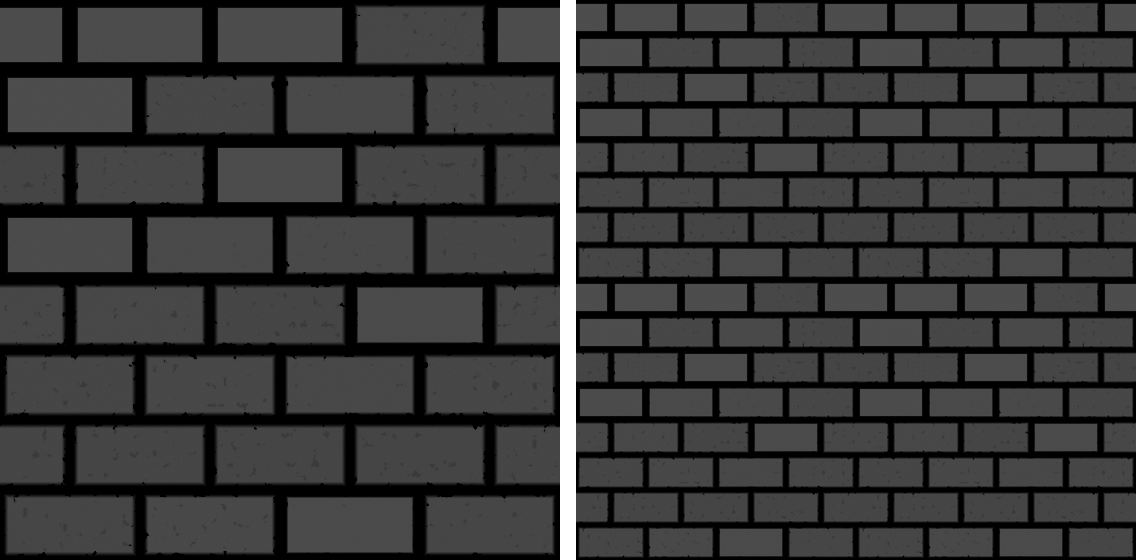
Left: one tile. Right: repeated 2 by 2.
Write a WebGL 2 fragment shader that draws this texture.

```glsl
#version 300 es
precision highp float;

uniform vec2 u_resolution;
out vec4 outColor;

#define BRICKS vec2(4.0, 8.0)  // repeats across and down
#define JOINT 0.0078           // half joint width around a worn brick
#define CLEAN_INSET 0.0052     // extra joint around a clean brick
#define BEVEL vec2(0.002, 0.008) // soft rim width, clean to worn
#define FLAKE_SCALE 56.0       // noise cells across the canvas
#define GRAIN_SCALE 224.0
#define FLAKE_LEVEL 0.43       // lower gives more flakes
#define CHIP_DEPTH 0.033       // bite of the broken edges
#define WEAR_DRIFT 0.28        // how far wear varies between courses

const float TAU = 6.2831853;
const vec3 MORTAR = vec3(0.0);
const vec3 CLEAN_BRICK = vec3(0.300);
const vec3 WORN_BRICK = vec3(0.274);
const vec3 FLAKE = vec3(0.222);

float hash(vec2 cell) {
  uvec2 q = uvec2(ivec2(cell)) * uvec2(1597334673u, 3812015801u);
  uint n = (q.x ^ q.y) * 1597334673u;
  n = (n ^ (n >> 15)) * 2246822519u;
  n ^= n >> 13;
  return float(n >> 8) / 16777216.0;
}

float cornerSlope(vec2 cell, vec2 offset, float period) {
  float angle = TAU * hash(mod(cell, period) + 17.0);
  return dot(vec2(cos(angle), sin(angle)), offset);
}

// Gradient noise that wraps after a whole number of cells
float gradientNoise(vec2 uv, float period) {
  vec2 p = uv * period;
  vec2 i = floor(p), f = fract(p);
  vec2 s = f * f * f * (f * (f * 6.0 - 15.0) + 10.0);
  vec2 e = vec2(1.0, 0.0);
  float low = mix(cornerSlope(i, f, period),
                  cornerSlope(i + e.xy, f - e.xy, period), s.x);
  float high = mix(cornerSlope(i + e.yx, f - e.yx, period),
                   cornerSlope(i + e.xx, f - e.xx, period), s.x);
  return mix(low, high, s.y);
}

void main() {
  vec2 uv = gl_FragCoord.xy / u_resolution;
  float px = 1.0 / min(u_resolution.x, u_resolution.y);

  // Running bond: every second course moves by half a brick
  vec2 grid = uv * BRICKS;
  float course = floor(grid.y);
  grid.x += 0.5 * mod(course, 2.0);
  vec2 brick = mod(floor(grid), BRICKS);
  vec2 fromCenter = abs(fract(grid) - 0.5);
  vec2 toEdge = (0.5 - fromCenter) / BRICKS;
  float inside = min(toEdge.x, toEdge.y) - JOINT;

  // Each brick has its own wear, heavier in the lower middle courses
  float drift = WEAR_DRIFT * cos(TAU * (course - 2.5) / BRICKS.y);
  float wear = smoothstep(0.2, 0.8, hash(brick + 5.0) + drift);
  float tone = hash(brick + 71.0) - 0.5;

  // Jagged field shared by surface flakes and edge chips
  float ragged = gradientNoise(uv, FLAKE_SCALE)
               + 0.35 * gradientNoise(uv + 0.37, FLAKE_SCALE * 3.0);
  float soft = max(fwidth(ragged), 0.01);
  float grain = gradientNoise(uv, GRAIN_SCALE);

  // Brick face with grain, pits and flakes
  vec3 face = mix(CLEAN_BRICK, WORN_BRICK, wear) + 0.012 * tone;
  face += 0.008 * grain - 0.02 * smoothstep(0.42, 0.6, grain);
  float level = FLAKE_LEVEL + 0.3 * (1.0 - wear);
  float flake = smoothstep(level - soft, level + soft, ragged);
  face = mix(face, FLAKE, flake * (0.4 + 0.5 * wear));

  // Dark rim, then broken outline
  float inset = CLEAN_INSET * (1.0 - wear);
  float bevel = mix(BEVEL.x, BEVEL.y, wear);
  face *= mix(0.2, 1.0, smoothstep(0.0, bevel, inside - inset));
  float bite = wear * CHIP_DEPTH * max(ragged - 0.25, 0.0);
  float cover = smoothstep(-px, px, inside - inset - bite);

  outColor = vec4(mix(MORTAR, face, cover), 1.0);
}
```
